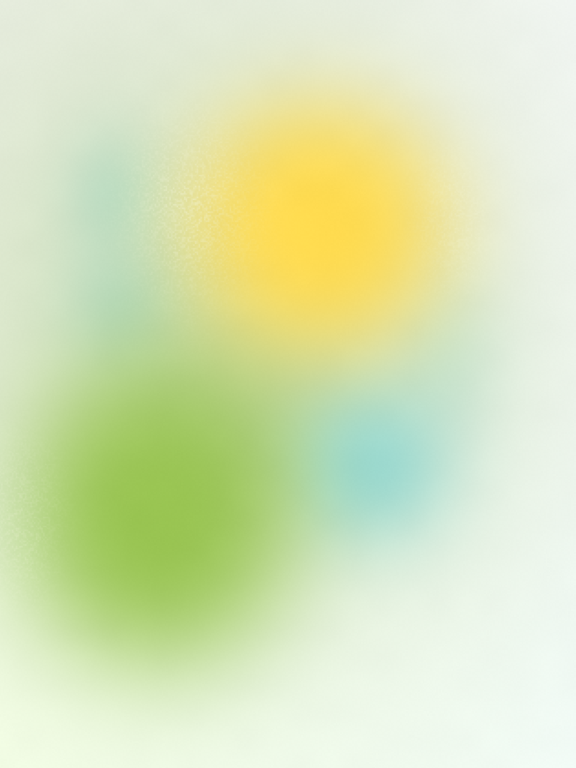
Reproduce this background procedurally as a WebGL 1 fragment shader.

```glsl
precision highp float;
// Soft yellow, green and aqua glows over a pale sage wash with grainy rims.

uniform vec2 u_resolution;

const vec3 YELLOW = vec3(1.00, 0.86, 0.31);
const vec3 GREEN = vec3(0.60, 0.77, 0.32);
const vec3 AQUA = vec3(0.60, 0.85, 0.82);
const vec3 TEAL = vec3(0.66, 0.84, 0.75);
const vec3 OLIVE = vec3(0.72, 0.82, 0.58);
const vec3 SAGE = vec3(0.82, 0.88, 0.74);
const vec3 CREAM = vec3(0.95, 0.96, 0.86);

float hash(vec2 p) {
  vec3 q = fract(p.xyx * 0.1031);
  q += dot(q, q.yzx + 33.33);
  return fract((q.x + q.y) * q.z);
}

float valueNoise(vec2 p) {
  vec2 cell = floor(p);
  vec2 f = fract(p);
  f = f * f * (3.0 - 2.0 * f);
  float low = mix(hash(cell), hash(cell + vec2(1.0, 0.0)), f.x);
  float high = mix(hash(cell + vec2(0.0, 1.0)), hash(cell + 1.0), f.x);
  return mix(low, high, f.y);
}

// Soft ellipse: a higher power gives a flatter core and a firmer rim.
float glow(vec2 p, vec2 center, vec2 radius, float power) {
  return exp(-pow(length((p - center) / radius), power));
}

// Pale corners blended across the canvas.
vec3 paperWash(vec2 uv) {
  vec3 bottom = mix(vec3(0.96, 1.00, 0.91), vec3(0.95, 0.985, 0.97), uv.x);
  vec3 top = mix(vec3(0.925, 0.94, 0.905), vec3(0.955, 0.97, 0.965), uv.x * uv.x);
  return mix(bottom, top, smoothstep(0.0, 0.85, uv.y));
}

void main() {
  vec2 uv = gl_FragCoord.xy / u_resolution;
  vec2 p = gl_FragCoord.xy / u_resolution.y;

  // Wash and broad haze
  vec3 color = paperWash(uv);
  color = mix(color, SAGE, 0.9 * glow(p, vec2(0.26, 0.58), vec2(0.42), 2.0));

  // Teal veils on both sides
  color = mix(color, TEAL, 0.60 * glow(p, vec2(0.150, 0.745), vec2(0.065, 0.085), 2.0));
  color = mix(color, TEAL, 0.70 * glow(p, vec2(0.170, 0.600), vec2(0.080, 0.085), 2.0));
  color = mix(color, TEAL, 0.40 * glow(p, vec2(0.580, 0.535), vec2(0.075, 0.105), 2.0));

  // Main glows
  color = mix(color, OLIVE, 0.80 * glow(p, vec2(0.310, 0.470), vec2(0.165, 0.150), 2.4));
  color = mix(color, AQUA, 0.95 * glow(p, vec2(0.485, 0.395), vec2(0.105, 0.105), 2.2));
  color = mix(color, GREEN, glow(p, vec2(0.205, 0.328), vec2(0.182, 0.198), 2.9));
  color = mix(color, YELLOW, glow(p, vec2(0.414, 0.705), vec2(0.172, 0.166), 2.9));

  // Pale grain along the rims
  float rims = glow(p, vec2(0.245, 0.735), vec2(0.070, 0.110), 2.0)
             + 0.6 * glow(p, vec2(0.600, 0.720), vec2(0.050, 0.100), 2.0)
             + 0.6 * glow(p, vec2(0.020, 0.320), vec2(0.050, 0.110), 2.0);
  float grain = valueNoise(p * 420.0);
  color = mix(color, CREAM, 0.42 * rims * grain * grain);

  // Faint mottling and fine dither
  color += 0.010 * (valueNoise(p * 28.0) - 0.5);
  color += 0.006 * (hash(floor(p * 512.0)) - 0.5);

  gl_FragColor = vec4(clamp(color, 0.0, 1.0), 1.0);
}
```
